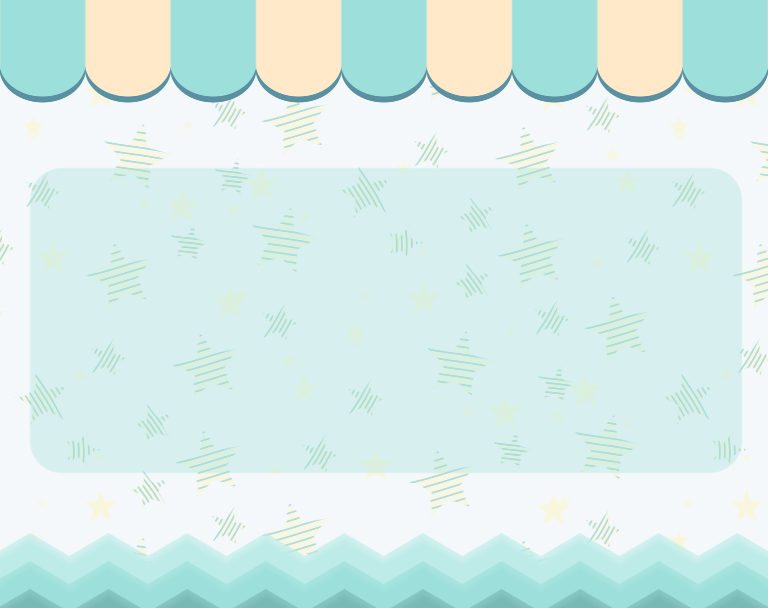
Write a WebGL 1 fragment shader that draws this background.

```glsl
precision highp float;
// Pastel shop front: a scalloped awning above, chevron waves below and a
// translucent rounded panel over a half-drop repeat of scattered stars.
// Stars sit in columns; each one is a folded distance, some hatched by hand.
uniform vec2 u_resolution;

float hash(vec2 p) {
  vec3 q = fract(p.xyx * vec3(0.1031, 0.103, 0.0973));
  q += dot(q, q.yzx + 33.33);
  return fract((q.x + q.y) * q.z);
}

// Distance to a five-pointed star, folded into half of one arm
float star(vec2 p, float radius) {
  float a = mod(atan(p.x, -p.y) + 0.6283, 1.2566) - 0.6283;
  vec2 arm = length(p) * vec2(cos(a), abs(sin(a)));
  return dot(arm - vec2(radius, 0.0), vec2(0.384, 0.923));
}

// Coverage by a plain star, fill only
vec2 solidStar(vec2 p, float radius, float px) {
  return vec2(1.0 - smoothstep(-px, px, star(p, radius)), 0.0);
}

// Coverage by a hatched star: x is the fill, y the pen strokes
vec2 hatchedStar(vec2 p, float radius, float tilt, float gap, float px) {
  if (dot(p, p) > 1.4 * radius * radius) return vec2(0.0);
  float c = cos(tilt), s = sin(tilt);
  vec2 q = vec2(c * p.x + s * p.y, c * p.y - s * p.x);
  float d = star(q, radius);
  float row = q.y / gap + 0.25 * sin(q.x / radius * 1.5 + tilt);
  float wobble = 0.025 * (hash(vec2(floor(row), 7.0)) - 0.4);
  float stroke = abs(fract(row) - 0.5) * gap;
  float line = 1.0 - smoothstep(0.009 - 0.5 * px, 0.009 + 0.5 * px, stroke);
  float inside = 1.0 - smoothstep(-px, px, d - wobble);
  return vec2(0.8 * (1.0 - smoothstep(-px, px, d)), line * inside);
}

// All stars of the nearest three columns; four columns make one half-drop
vec2 starField(vec2 p, float px) {
  vec2 ink = vec2(0.0);
  for (int n = -1; n <= 1; n++) {
    float column = floor((p.x - 0.08) / 0.8075) + float(n);
    float k = mod(column, 4.0), odd = mod(k, 2.0);
    float drop = 2.07 * (column + floor(column / 4.0) + 1.0);
    vec2 center = vec2(0.48 + 0.8075 * column, 2.0 + drop + 0.2 * sin(1.5 * k - 0.35));
    vec2 o = p - center;
    for (int m = -1; m <= 1; m++) {
      float i = float(m);
      // Large pair; the first column holds a narrow and a small star
      vec2 at = vec2(-i * mix(-0.015, 0.07, odd), i * (0.485 + 0.11 * odd));
      float radius = 0.34, gap = 0.075;
      float tilt = i * (k - 2.0) > 0.5 ? 0.22 : -0.22;
      if (k < 0.5) {
        at = vec2(0.13 + 0.19 * i, 0.25 + 0.25 * i);
        radius = 0.21 - 0.04 * i;
        gap = 0.05;
        tilt = 1.3 + 0.25 * i;
      }
      vec2 q = o - at;
      q.y = mod(q.y + 2.07, 4.14) - 2.07;
      if (m != 0) ink = max(ink, hatchedStar(q, radius, tilt, gap, px));

      // Group of three small stars, half a repeat away
      at = vec2(m == 0 ? 0.24 : 0.2 * i * (2.0 * odd - 1.0), 2.07 + 0.66 * i);
      if (k < 0.5) at.x = 0.1 * i - 0.05;
      if (k > 2.5) at.x += 0.1 - 0.2 * (1.0 - i * i);
      if (k > 1.5 && k < 2.5) at.y -= 0.3;
      q = o - at;
      q.y = mod(q.y + 2.07, 4.14) - 2.07;
      bool plain = (k < 0.5 && m != 0) || (k > 2.5 && m == 0);
      float lean = hash(vec2(k + 3.0, i + 5.0)) > 0.5 ? 1.0 : -1.0;
      if (k > 1.5 && k < 2.5 && m >= 0) lean = 0.2;
      ink = max(ink, plain ? solidStar(q, 0.14 + 0.03 * i, px)
                           : hatchedStar(q, 0.18, lean, 0.046, px));

      // Tiny faint specks
      vec2 seed = vec2(k * 5.0 + 1.0, i + 11.0);
      q = o - vec2(0.7 * hash(seed) - 0.35, 1.38 * (i + hash(seed + 19.0)));
      q.y = mod(q.y + 2.07, 4.14) - 2.07;
      ink = max(ink, 0.7 * solidStar(q, 0.04 + 0.05 * hash(seed + 41.0), px));
    }
    // Plain medium stars
    vec2 q = o - vec2(0.21 - 0.49 * odd, 2.77 + 0.12 * k + 1.03 * step(2.5, k));
    q.y = mod(q.y + 2.07, 4.14) - 2.07;
    if (k > 0.5) ink = max(ink, solidStar(q, 0.17, px));
    q = o - vec2(-0.27, 2.04);
    q.y = mod(q.y + 2.07, 4.14) - 2.07;
    if (k > 1.5 && k < 2.5) ink = max(ink, solidStar(q, 0.17, px));
  }
  return ink;
}

void main() {
  vec2 p = gl_FragCoord.xy / u_resolution * vec2(7.68, 6.08);
  p.y = 6.08 - p.y; // measured down from the awning
  float px = 7.68 / u_resolution.x;
  vec3 teal = vec3(0.615, 0.875, 0.855);

  // Paper and stars
  vec2 ink = starField(p, px);
  vec3 color = mix(vec3(0.957, 0.973, 0.98), vec3(0.973, 0.967, 0.87), ink.x);
  color = mix(color, vec3(0.66, 0.84, 0.86), 0.85 * ink.y);

  // Translucent rounded panel
  vec2 corner = abs(p - vec2(3.86, 3.205)) - vec2(3.24, 1.205);
  float panel = length(max(corner, 0.0)) + min(max(corner.x, corner.y), 0.0) - 0.32;
  color = mix(color, teal, 0.33 * (1.0 - smoothstep(-px, px, panel)));

  // Three chevron waves, each with a soft crest
  float zigzag = 0.46 * abs(fract((p.x - 0.3) / 0.786 + 0.5) - 0.5);
  for (int n = 0; n < 3; n++) {
    float depth = p.y - 5.33 - 0.28 * float(n) - zigzag;
    vec3 wave = n == 0 ? vec3(0.74, 0.925, 0.91) : n == 1 ? teal : vec3(0.47, 0.72, 0.71);
    wave = mix(wave, color, 0.35 * (1.0 - smoothstep(0.0, 0.12, depth)));
    color = mix(color, wave, smoothstep(-px, px, depth));
  }

  // Scalloped awning with a darker hem
  float across = 2.0 * fract(p.x / 0.8533) - 1.0;
  float hem = 0.34 * (length(vec2(across, max(p.y - 0.68, 0.0) / 0.34)) - 1.0);
  float cloth = 0.34 * (length(vec2(across, max(p.y - 0.62, 0.0) / 0.34)) - 1.0);
  float stripe = smoothstep(-3.7 * px, 3.7 * px, sin(p.x * 3.14159 / 0.8533));
  color = mix(color, vec3(0.35, 0.57, 0.64), 1.0 - smoothstep(0.0, px, hem));
  color = mix(color, mix(vec3(1.0, 0.915, 0.79), teal, stripe), 1.0 - smoothstep(0.0, px, cloth));
  gl_FragColor = vec4(color, 1.0);
}
```
